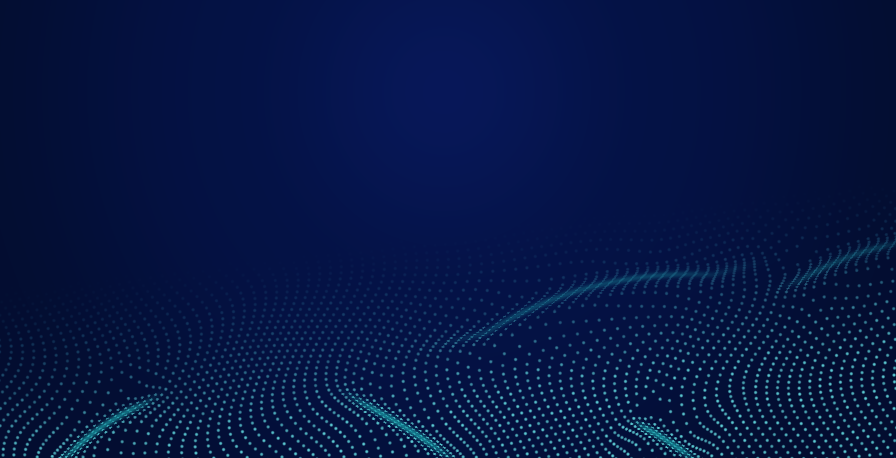
This background is drawn by a WebGL 2 fragment shader. Its source:

```glsl
#version 300 es
precision highp float;
// Rolling waves of cyan dots under a deep navy sky, with bright folds in the mesh.

uniform vec2 u_resolution;
out vec4 outColor;

// Lengths are in canvas heights
const vec3 SKY_CORE = vec3(0.027, 0.092, 0.345);
const vec3 SKY_MID = vec3(0.016, 0.070, 0.270);
const vec3 SKY_EDGE = vec3(0.010, 0.052, 0.190);
const vec3 DOT_FAR = vec3(0.10, 0.32, 0.48);
const vec3 DOT_NEAR = vec3(0.36, 0.80, 0.83);
const vec3 FOLD_COLOR = vec3(0.10, 0.62, 0.66);
const vec2 GLOW_CENTER = vec2(0.97, 0.80);
const vec2 DOT_SPACING = vec2(0.0235, 0.0138);
const float DOT_RADIUS = 0.0031;
const float HORIZON = 0.365;
const float SLOPE = 0.125;
const float SWAY = 0.052;
const float FOLD_WIDTH = 0.028;
const float FOLD_PULL = 5.2;
const float FOLD_GLOW_WIDTH = 0.007;

// Folds: start and end points, then upward bend and brightness
const int FOLDS = 5;
const vec4 FOLD_ENDS[FOLDS] = vec4[](
  vec4(1.060, 0.273, 1.556, 0.400),
  vec4(1.747, 0.388, 1.960, 0.469),
  vec4(0.153, 0.010, 0.319, 0.120),
  vec4(0.790, 0.120, 0.970, 0.010),
  vec4(1.403, 0.069, 1.505, 0.005));
const vec2 FOLD_SHAPE[FOLDS] = vec2[](
  vec2(0.040, 0.50), vec2(0.010, 0.40), vec2(0.010, 0.75),
  vec2(0.004, 0.75), vec2(0.002, 0.75));

float hash(vec2 cell) {
  vec3 h = fract(vec3(cell.xyx) * 0.1031);
  h += dot(h, h.yzx + 33.33);
  return fract((h.x + h.y) * h.z);
}

// Signed distance to a fold (x), its influence along its length (y)
vec2 foldField(vec2 p, int i, out vec2 normal) {
  vec2 start = FOLD_ENDS[i].xy;
  vec2 span = FOLD_ENDS[i].zw - start;
  float len = length(span);
  vec2 tangent = span / len;
  normal = vec2(-tangent.y, tangent.x);
  float s = dot(p - start, tangent) / len;
  float inner = clamp(s, 0.0, 1.0);
  float d = dot(p - start, normal) - FOLD_SHAPE[i].x * 4.0 * inner * (1.0 - inner);
  float reach = smoothstep(-0.45, 0.2, s) * (1.0 - smoothstep(0.75, 1.4, s));
  return vec2(d, reach);
}

// Canvas position to mesh coordinates: one dot per unit cell
vec2 meshCoords(vec2 p) {
  float phase = 2.2 * (1.0 - smoothstep(0.25, 0.75, p.x)) + 0.35 * sin(5.0 * p.x);
  vec2 q = p;
  q.x -= SWAY * sin(13.7 * (p.y - 0.285) + phase);
  q.y += 0.016 * sin(7.0 * p.x + 5.0 * p.y) - SLOPE * p.x;
  for (int i = 0; i < FOLDS; i++) {
    vec2 normal;
    vec2 fold = foldField(p, i, normal);
    float ratio = fold.x / FOLD_WIDTH;
    q += normal * FOLD_PULL * fold.x * fold.y / (1.0 + ratio * ratio);
  }
  return q / DOT_SPACING;
}

// Coverage of the nearest dot, kept round by undoing the local stretch
float dotMask(vec2 p, float pixel) {
  const float STEP = 0.001;
  vec2 m = meshCoords(p);
  vec2 dx = (meshCoords(p + vec2(STEP, 0.0)) - m) / STEP;
  vec2 dy = (meshCoords(p + vec2(0.0, STEP)) - m) / STEP;
  vec2 offset = fract(m) - 0.5;
  float det = dx.x * dy.y - dx.y * dy.x;
  det = det < 0.0 ? min(det, -1.0) : max(det, 1.0);
  vec2 delta = vec2(dy.y * offset.x - dy.x * offset.y,
                    dx.x * offset.y - dx.y * offset.x) / det;
  float mask = 1.0 - smoothstep(DOT_RADIUS - pixel, DOT_RADIUS + pixel, length(delta));
  return mask * mix(0.75, 1.0, hash(floor(m) + 200.0));
}

void main() {
  float pixel = 1.0 / u_resolution.y;
  vec2 p = gl_FragCoord.xy * pixel;

  // Sky glow
  float r = length((p - GLOW_CENTER) * vec2(1.0, 0.95));
  vec3 color = mix(SKY_CORE, SKY_MID, smoothstep(0.0, 0.5, r));
  color = mix(color, SKY_EDGE, smoothstep(0.45, 1.1, r));

  // Dots brighten from the sloping horizon toward the viewer
  float depth = HORIZON + SLOPE * p.x - p.y;
  float nearness = smoothstep(0.04, 0.42, depth);
  float fade = smoothstep(-0.01, 0.13, depth) * mix(0.38, 1.0, nearness);
  vec3 dotColor = mix(DOT_FAR, DOT_NEAR, nearness);
  color = mix(color, dotColor, dotMask(p, pixel) * fade);

  // Soft light along the folds
  for (int i = 0; i < FOLDS; i++) {
    vec2 normal;
    vec2 fold = foldField(p, i, normal);
    float ratio = fold.x / FOLD_GLOW_WIDTH;
    float light = exp(-ratio * ratio) * fold.y * fold.y * FOLD_SHAPE[i].y;
    color = mix(color, FOLD_COLOR, light * mix(0.6, 1.0, nearness));
  }
  outColor = vec4(color, 1.0);
}
```
